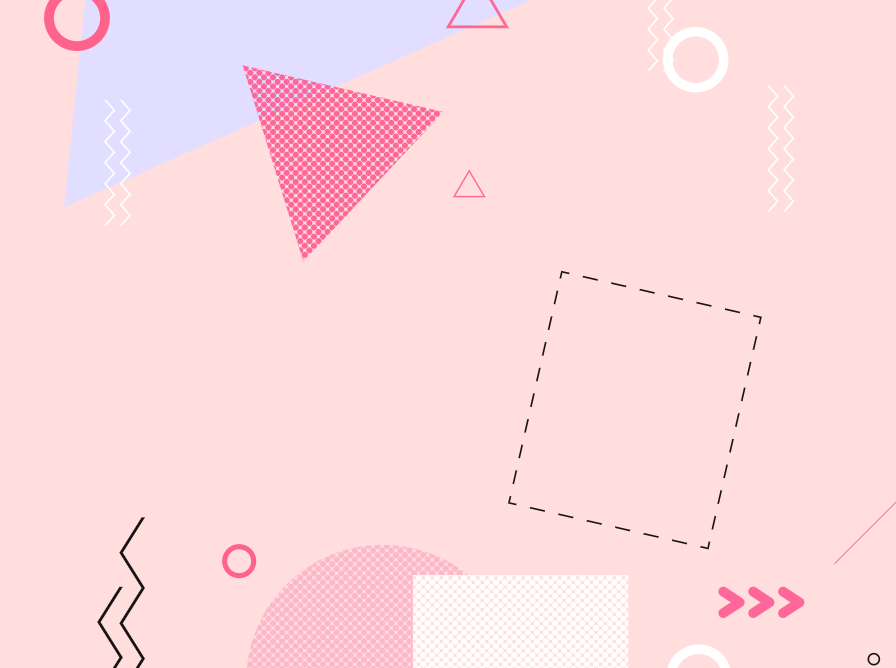
Give the GLSL for this background, as a Shadertoy shader.

```glsl
#define SPAN 7.68
#define DOT_PITCH 0.078
#define DOT_RADIUS 0.026
#define BLUSH vec3(1.0, 0.87, 0.865)
#define LAVENDER vec3(0.885, 0.87, 1.0)
#define HOT_PINK vec3(1.0, 0.40, 0.60)
#define CORAL vec3(1.0, 0.39, 0.55)
#define SOFT_PINK vec3(0.99, 0.72, 0.79)
#define WHITE vec3(1.0)
#define INK vec3(0.09, 0.08, 0.09)

// Blend a colour in where the signed distance is negative
void paint(inout vec3 color, vec3 tint, float dist) {
    float pixel = SPAN / iResolution.x;
    color = mix(color, tint, clamp(0.5 - dist / pixel, 0.0, 1.0));
}

float ring(vec2 p, float radius, float halfWidth) {
    return abs(length(p) - radius) - halfWidth;
}

float box(vec2 p, vec2 halfSize) {
    vec2 d = abs(p) - halfSize;
    return max(d.x, d.y);
}

float segment(vec2 p, vec2 a, vec2 b) {
    vec2 ap = p - a, ab = b - a;
    return length(ap - ab * clamp(dot(ap, ab) / dot(ab, ab), 0.0, 1.0));
}

float halfPlane(vec2 p, vec2 a, vec2 b) {
    vec2 edge = normalize(b - a);
    return dot(p - a, vec2(edge.y, -edge.x));
}

// Corners run clockwise on screen
float triangle(vec2 p, vec2 a, vec2 b, vec2 c) {
    return max(halfPlane(p, a, b), max(halfPlane(p, b, c), halfPlane(p, c, a)));
}

float uprightTriangle(vec2 p, vec2 size) {
    return triangle(p, vec2(0.0), size, vec2(-size.x, size.y));
}

// Staggered dot lattice
float halftone(vec2 p) {
    vec2 cell = fract(vec2(p.x + p.y, p.x - p.y) / DOT_PITCH) - 0.5;
    return length(cell) * DOT_PITCH * 0.7071 - DOT_RADIUS;
}

// Vertical zigzag hanging from the origin
float zigzag(vec2 p, float swing, float period, float drop, float halfWidth) {
    float wave = 1.0 - abs(2.0 * fract(p.y / period) - 1.0);
    float slope = 2.0 * swing / period;
    float dist = abs(p.x - swing * wave) / sqrt(1.0 + slope * slope);
    return max(dist - halfWidth, max(-p.y, p.y - drop));
}

float dashedBox(vec2 p, vec2 halfSize, vec2 dashCount, float halfWidth) {
    vec2 period = 2.0 * halfSize / dashCount;
    vec2 dash = abs(fract((p + halfSize) / period + 0.5) - 0.5) * period - 0.26 * period;
    vec2 edge = abs(abs(p) - halfSize) - halfWidth;
    float sides = min(max(edge.y, dash.x), max(edge.x, dash.y));
    return max(sides, box(p, halfSize + halfWidth));
}

void mainImage(out vec4 fragColor, in vec2 fragCoord) {
    // Canvas is SPAN units wide, measured down from the top edge
    vec2 p = vec2(fragCoord.x, iResolution.y - fragCoord.y) * SPAN / iResolution.x;
    vec3 color = BLUSH;

    // Large wedge and dotted triangle
    paint(color, LAVENDER, triangle(p, vec2(0.55, 1.775), vec2(0.83, -1.0), vec2(6.81, -1.0)));
    float dots = halftone(p);
    float dottedTriangle = triangle(p, vec2(2.08, 0.56), vec2(3.80, 0.96), vec2(2.60, 2.24));
    paint(color, HOT_PINK, max(dots, dottedTriangle));

    // Dotted disc and panel
    float panel = box(p - vec2(4.463, 5.43), vec2(0.922, 0.50));
    float disc = length(p - vec2(3.28, 5.84)) - 1.17;
    paint(color, SOFT_PINK, max(max(dots, disc), -panel));
    paint(color, WHITE, max(dots, panel));

    // Outlined triangles
    paint(color, HOT_PINK, abs(uprightTriangle(p - vec2(4.092, -0.20), vec2(0.25, 0.43))) - 0.012);
    paint(color, HOT_PINK, abs(uprightTriangle(p - vec2(4.022, 1.465), vec2(0.13, 0.22))) - 0.006);

    // White zigzag pairs
    for (int i = 0; i < 2; i++) {
        vec2 q = p - vec2(0.135 * float(i), 0.0);
        paint(color, WHITE, zigzag(q - vec2(0.90, 0.855), 0.08, 0.18, 1.08, 0.007));
        paint(color, WHITE, zigzag(q - vec2(6.585, 0.735), 0.08, 0.18, 1.08, 0.007));
        paint(color, WHITE, zigzag(q - vec2(5.555, -0.47), 0.08, 0.18, 1.08, 0.007));
    }

    // Dark zigzags
    for (int i = 0; i < 2; i++) {
        vec2 start = vec2(1.228, 4.435) + float(i) * vec2(-0.19, 0.595);
        paint(color, INK, zigzag(p - start, -0.19, 0.605, 2.0, 0.012));
    }

    // Rings
    paint(color, CORAL, ring(p - vec2(0.66, 0.155), 0.24, 0.042));
    paint(color, CORAL, ring(p - vec2(2.05, 4.81), 0.124, 0.022));
    paint(color, WHITE, ring(p - vec2(5.963, 0.512), 0.24, 0.041));
    paint(color, WHITE, ring(p - vec2(5.99, 5.805), 0.24, 0.041));
    paint(color, INK, ring(p - vec2(7.49, 5.65), 0.047, 0.007));

    // Tilted dashed frame
    float c = cos(0.225), s = sin(0.225);
    vec2 frame = mat2(c, -s, s, c) * (p - vec2(5.442, 3.515));
    paint(color, INK, dashedBox(frame, vec2(0.875, 1.016), vec2(7.0, 9.0), 0.007));

    // Chevrons and thin diagonal
    for (int i = 0; i < 3; i++) {
        vec2 q = p - vec2(6.34 + 0.256 * float(i), 5.163);
        paint(color, HOT_PINK, segment(vec2(q.x, abs(q.y)), vec2(0.0), vec2(-0.14, 0.092)) - 0.042);
    }
    paint(color, HOT_PINK, segment(p, vec2(7.155, 4.83), vec2(7.70, 4.285)) - 0.004);

    fragColor = vec4(color, 1.0);
}
```
